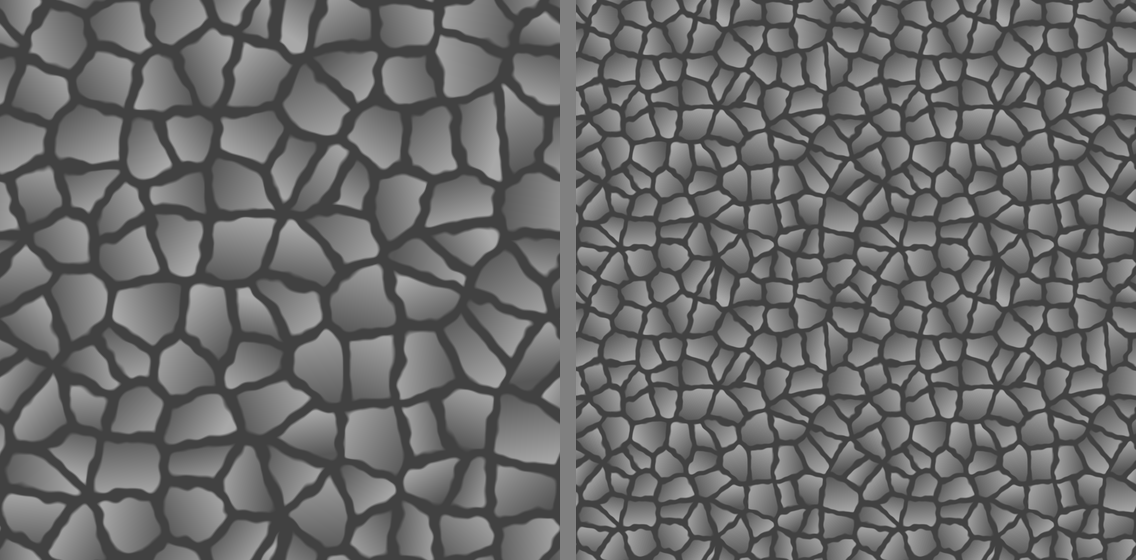
Left: one tile. Right: repeated 2 by 2.
This texture is drawn by a Shadertoy shader. Its source:

```glsl
const float CELLS = 10.0;

vec2 hash2(vec2 p) {
    vec3 q = fract(vec3(p.xyx) * vec3(0.1031, 0.1030, 0.0973));
    q += dot(q, q.yzx + 33.33);
    return fract((q.xx + q.yz) * q.zy);
}

// Two-channel value noise that wraps after a whole number of periods
vec2 wrapNoise(vec2 uv, float period, float seed) {
    vec2 p = uv * period, i = floor(p), f = fract(p);
    f = f * f * (3.0 - 2.0 * f);
    vec2 a = hash2(mod(i, period) + seed);
    vec2 b = hash2(mod(i + vec2(1, 0), period) + seed);
    vec2 c = hash2(mod(i + vec2(0, 1), period) + seed);
    vec2 d = hash2(mod(i + vec2(1, 1), period) + seed);
    return mix(mix(a, b, f.x), mix(c, d, f.x), f.y) - 0.5;
}

// Stone centre inside a grid cell
vec2 stoneSite(vec2 cell) {
    return cell + 0.5 + 0.92 * (hash2(mod(cell, CELLS) + 17.0) - 0.5);
}

float smoothMin(float a, float b, float k) {
    float h = max(k - abs(a - b), 0.0) / k;
    return min(a, b) - 0.25 * k * h * h;
}

void mainImage(out vec4 fragColor, in vec2 fragCoord) {
    vec2 uv = fragCoord / iResolution.xy;
    vec2 flatPos = uv * CELLS;

    // Chip the outlines with fine wobble
    vec2 pos = flatPos + 0.10 * wrapNoise(uv, 48.0, 5.0)
                       + 0.09 * wrapNoise(uv, 25.0, 91.0);

    // Nearest stone
    vec2 home = floor(pos), stone = home, site = pos;
    float nearest = 1e3;
    for (int y = -2; y <= 2; y++)
    for (int x = -2; x <= 2; x++) {
        vec2 cell = home + vec2(x, y);
        vec2 s = stoneSite(cell);
        float d = dot(s - pos, s - pos);
        if (d < nearest) {
            nearest = d;
            stone = cell;
            site = s;
        }
    }

    // Distance to the joint, and the stone's reach along its slope
    float angle = 6.28318 * hash2(mod(stone, CELLS) + 63.0).x;
    vec2 slope = vec2(cos(angle), sin(angle));
    float edge = 1.0, reachUp = 0.8, reachDown = 0.8;
    for (int y = -2; y <= 2; y++)
    for (int x = -2; x <= 2; x++) {
        if (x == 0 && y == 0) continue;
        vec2 toward = stoneSite(stone + vec2(x, y)) - site;
        float halfGap = 0.5 * length(toward);
        vec2 normal = normalize(toward);
        edge = smoothMin(edge, halfGap - dot(pos - site, normal), 0.06);
        float facing = dot(normal, slope);
        if (facing > 0.01) reachUp = min(reachUp, halfGap / facing);
        if (facing < -0.01) reachDown = min(reachDown, -halfGap / facing);
    }

    // Linear shade across each stone
    float along = dot(flatPos - site, slope);
    float ramp = (along + reachDown) / max(reachUp + reachDown, 0.35);
    float stoneShade = mix(0.35, 0.65, clamp(ramp, -0.03, 1.03));

    // Flat dark joints with soft borders
    float soft = CELLS / iResolution.y * 0.5;
    float cover = smoothstep(0.065 - soft * 0.3, 0.125 + soft * 0.3, edge);
    fragColor = vec4(vec3(mix(0.255, stoneShade, cover)), 1.0);
}
```
